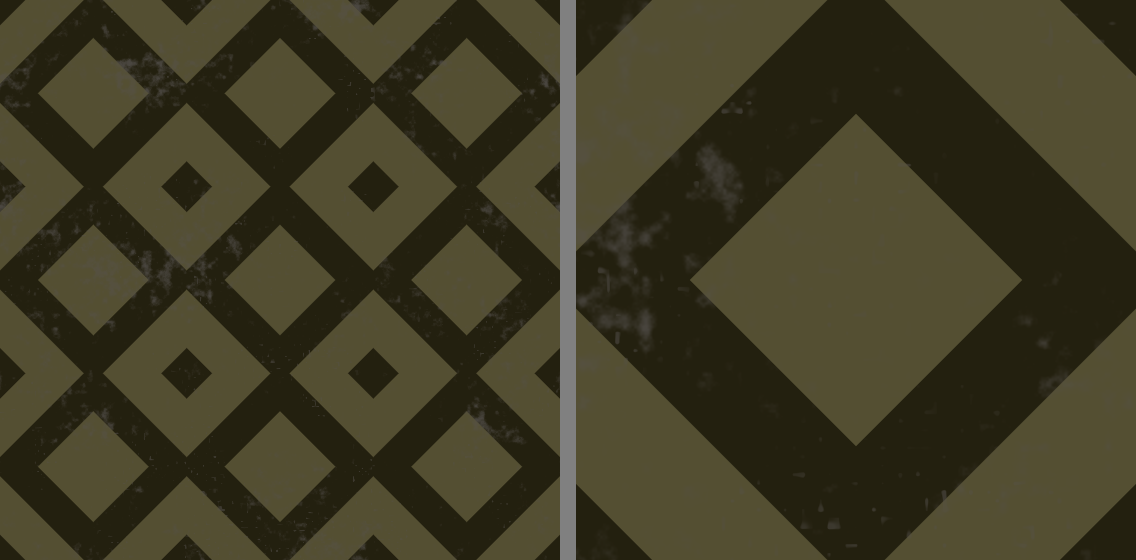
Left: the whole. Right: its middle third, enlarged.
Give the GLSL for this pattern, as a Shadertoy shader.

```glsl
float hash(vec2 p) {
    vec3 q = fract(p.xyx * vec3(0.1031, 0.1030, 0.0973));
    q += dot(q, q.yzx + 33.33);
    return fract((q.x + q.y) * q.z);
}

// Value noise that wraps after a whole number of lattice steps
float wrapNoise(vec2 uv, float period, float seed) {
    vec2 p = uv * period;
    vec2 i = floor(p);
    vec2 f = fract(p);
    f = f * f * (3.0 - 2.0 * f);
    vec2 a = mod(i, period) + seed;
    vec2 b = mod(i + 1.0, period) + seed;
    return mix(mix(hash(a), hash(vec2(b.x, a.y)), f.x),
               mix(hash(vec2(a.x, b.y)), hash(b), f.x), f.y);
}

float wrapFbm(vec2 uv, float period, float seed) {
    float sum = 0.0;
    float weight = 0.5;
    for (int octave = 0; octave < 4; octave++) {
        sum += weight * wrapNoise(uv, period, seed);
        period *= 2.0;
        seed += 17.0;
        weight *= 0.5;
    }
    return sum / 0.9375;
}

float diamond(vec2 p, float radius) {
    return (abs(p.x) + abs(p.y) - radius) * 0.7071;
}

void mainImage(out vec4 fragColor, in vec2 fragCoord) {
    vec2 uv = fragCoord / iResolution.xy;
    vec2 cell = uv * 3.0;
    float pixel = 3.0 / min(iResolution.x, iResolution.y);

    // Hollow diamonds on the cell corners, solid ones in the centres
    vec2 corner = fract(cell + 0.5) - 0.5;
    vec2 centre = fract(cell) - 0.5;
    float hollow = max(diamond(corner, 0.449), -diamond(corner, 0.136));
    float shape = min(hollow, diamond(centre, 0.297));
    float olive = clamp(0.5 - shape / pixel, 0.0, 1.0);
    vec3 color = mix(vec3(0.138, 0.125, 0.058), vec3(0.328, 0.308, 0.198), olive);

    // Grey scuffs: fine grit gathered into cloudy patches
    float patches = wrapFbm(uv, 8.0, 3.0);
    float grit = wrapFbm(uv, 80.0, 71.0);
    float scuff = 0.75 * smoothstep(0.56, 0.80, 0.5 * (patches + grit));

    // Sparse bright flecks
    float fleck = smoothstep(0.84, 0.96, wrapNoise(uv, 190.0, 211.0))
                * smoothstep(0.52, 0.72, wrapFbm(uv, 14.0, 137.0));
    float wear = max(scuff, 0.5 * fleck) * mix(1.0, 0.6, olive);
    color = mix(color, vec3(0.34, 0.325, 0.315), wear);

    fragColor = vec4(color, 1.0);
}
```
